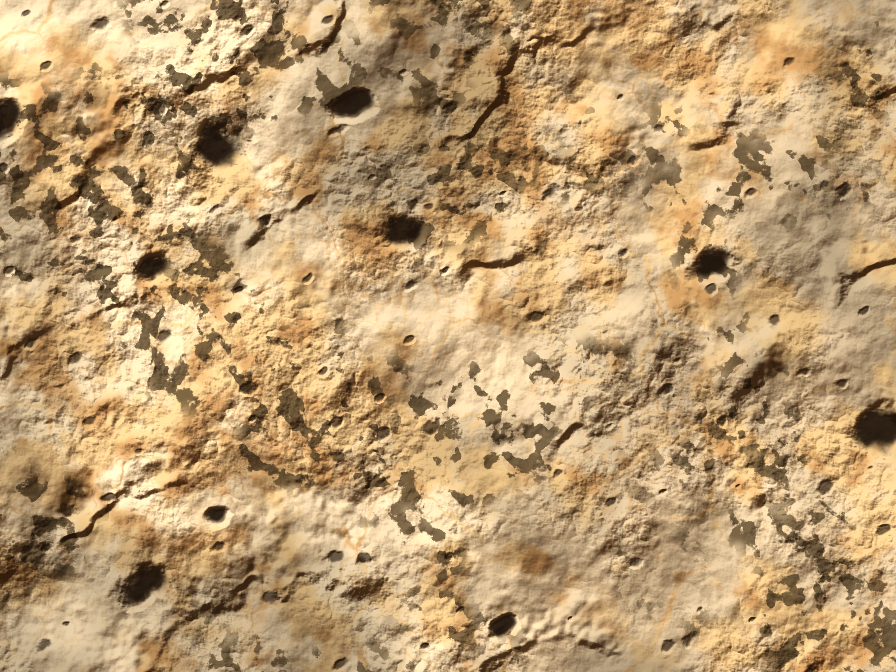
Reproduce this texture procedurally as a WebGL 2 fragment shader.

```glsl
#version 300 es
precision highp float;

uniform vec2 u_resolution;
out vec4 fragColor;

const vec2 SUN = vec2(-0.6, 0.8);

float hash(vec2 p) {
  return fract(sin(dot(p, vec2(127.1, 311.7))) * 43758.5453);
}

vec2 hash2(vec2 p) {
  return vec2(hash(p), hash(p + 37.3));
}

float noise(vec2 p) {
  vec2 i = floor(p), f = fract(p);
  f = f * f * (3.0 - 2.0 * f);
  return mix(mix(hash(i), hash(i + vec2(1, 0)), f.x),
             mix(hash(i + vec2(0, 1)), hash(i + vec2(1, 1)), f.x), f.y);
}

// Octaves turn each time, so the lattice stays hidden
float fbm(vec2 p) {
  float sum = 0.0, amp = 0.5;
  for (int i = 0; i < 5; i++) {
    p = mat2(1.6, 1.2, -1.2, 1.6) * p + 5.7;
    sum += amp * noise(p * 0.5);
    amp *= 0.5;
  }
  return sum;
}

// Gap between the two nearest cell points: zero along the seams
float seamDistance(vec2 p) {
  vec2 cell = floor(p);
  float near = 9.0, second = 9.0;
  for (int y = -1; y <= 1; y++)
    for (int x = -1; x <= 1; x++) {
      vec2 c = cell + vec2(x, y);
      float d = length(c + hash2(c) - p);
      second = min(second, max(near, d));
      near = min(near, d);
    }
  return second - near;
}

// Scattered ragged hollows, 1 inside and 0 outside
float pits(vec2 p, float density) {
  vec2 cell = floor(p);
  float hollow = 0.0;
  float ragged = 1.5 * (fbm(p * 6.0) - 0.48);
  for (int y = -1; y <= 1; y++)
    for (int x = -1; x <= 1; x++) {
      vec2 c = cell + vec2(x, y);
      vec2 d = p - c - hash2(c + 11.0);
      d = mat2(0.85, -0.5, 0.5, 0.85) * d * vec2(0.8, 1.2);
      float radius = mix(0.05, 0.15, hash(c + 5.0));
      float present = step(hash(c + 23.0), density);
      hollow = max(hollow, present * smoothstep(1.2, 0.55, length(d) / radius + ragged));
    }
  return hollow;
}

// Short crumbling steps that climb towards the upper right
float ledges(vec2 p) {
  float s = fract(dot(p, vec2(-0.5, 0.86)) * 4.0 + 1.1 * fbm(p * 5.0) + 0.12 * fbm(p * 30.0));
  float broken = smoothstep(0.44, 0.64, fbm(p * 8.0 + 7.0));
  return (1.0 - s) * smoothstep(0.0, 0.09, s) * broken;
}

float roughness(vec2 p) {
  return smoothstep(0.40, 0.62, fbm(p * 6.0 + 14.0));
}

vec2 warp(vec2 p) {
  return p + 0.035 * vec2(fbm(p * 8.0), fbm(p * 8.0 + 9.0));
}

float height(vec2 p) {
  vec2 w = warp(p);
  float rough = roughness(p);
  float h = 0.15 * fbm(w * 4.0) + 0.05 * noise(w * 8.0 + 3.0) + 0.03 * ledges(p);
  h += mix(0.010, 0.027, rough) * fbm(w * 22.0);
  // Rounded grains and scallops
  h += mix(0.008, 0.028, rough) * abs(fbm(p * 42.0 + 20.0) - 0.48);
  return h - 0.022 * pits(p * 4.0, 0.4) - 0.006 * pits(p * 13.0, 0.3);
}

void main() {
  vec2 p = gl_FragCoord.xy / u_resolution.y;
  vec2 w = warp(p);
  float rough = roughness(p);
  float west = smoothstep(1.05, 0.25, p.x + 0.4 * (fbm(p * 3.0) - 0.5));

  // Low sunlight on the relief, with a soft roll-off
  float e = 0.002;
  float h = height(p);
  vec2 slope = vec2(height(p + vec2(e, 0)) - h, height(p + vec2(0, e)) - h) / e;
  float light = smoothstep(-0.3, 1.2, 0.74 - 0.52 * dot(slope, SUN));

  // Pale plates, greyer to the east
  vec3 stone = mix(vec3(0.83, 0.73, 0.58), vec3(0.93, 0.83, 0.67), west);
  stone *= 0.88 + 0.24 * fbm(p * 13.0 + 4.0);

  // Ochre stain in a diagonal band, rough ground and seams
  float band = exp(-22.0 * pow(p.y - 0.18 - 0.72 * p.x, 2.0));
  float stain = smoothstep(0.44, 0.66, fbm(w * 15.0 + 2.0) + 0.08 * band + 0.10 * rough - 0.06);
  float gaps = smoothstep(0.4, 0.6, fbm(p * 9.0));
  float seam = smoothstep(0.07, 0.0, seamDistance(w * 7.0 + 0.25 * fbm(p * 40.0))) * gaps;
  float fineSeam = smoothstep(0.15, 0.0, seamDistance(w * 24.0 + 0.5 * fbm(p * 50.0)));
  fineSeam *= max(band, 0.6 * rough);
  stain = max(stain * 0.8, max(seam * 0.7, fineSeam * 0.6));
  vec3 ochre = mix(vec3(0.88, 0.72, 0.48), vec3(0.74, 0.53, 0.30), smoothstep(0.45, 0.68, fbm(p * 24.0)));
  vec3 color = mix(stone, ochre, stain);

  // Broad weathering
  color *= mix(0.82, 1.12, smoothstep(0.32, 0.62, fbm(p * 3.5 + 31.0)));

  // Dark lichen flecks in clusters, denser to the west
  float cluster = smoothstep(0.47, 0.60, fbm(p * 5.0 + 3.0) + 0.12 * west - 0.06);
  float fleck = smoothstep(0.54, 0.61, fbm(w * 46.0 + 8.0)) * cluster;
  color = mix(color, vec3(0.33, 0.26, 0.16), 0.8 * fleck);

  color *= mix(vec3(0.30, 0.22, 0.14), vec3(1.08), light);

  // Shadow under the sunward wall of each hollow
  float deep = pits(p * 4.0, 0.4) * pits((p - SUN * 0.008) * 4.0, 0.4);
  float shallow = pits(p * 13.0, 0.3) * pits((p - SUN * 0.003) * 13.0, 0.3);
  color = mix(color, vec3(0.11, 0.07, 0.04), max(0.92 * deep, 0.6 * shallow));

  fragColor = vec4(color, 1.0);
}
```
